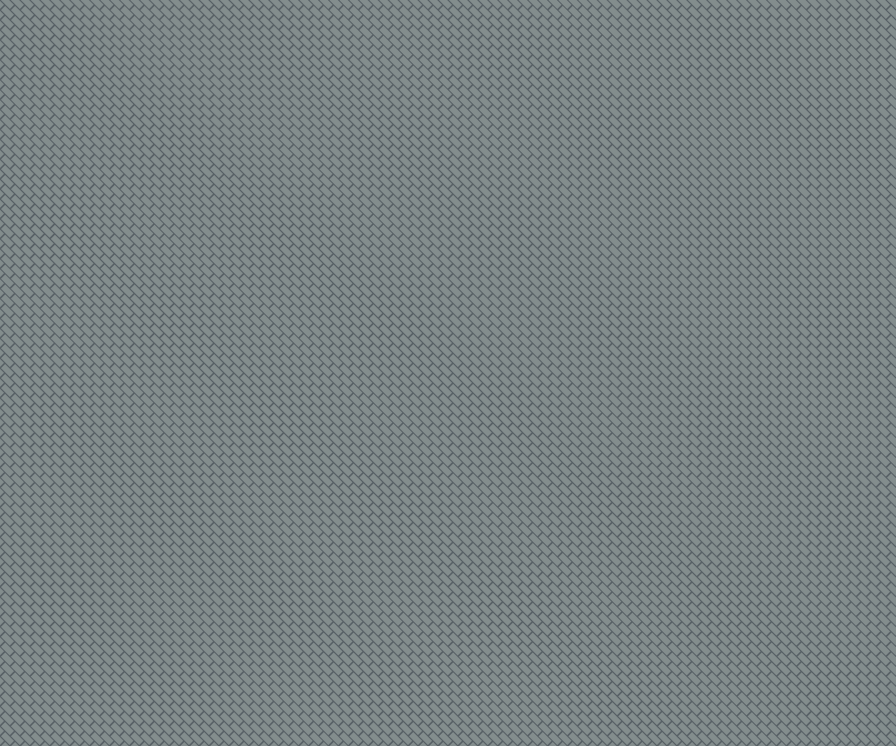
Reproduce this pattern procedurally as a Shadertoy shader.

```glsl
// Fine diagonal brickwork: small grey bricks in courses falling to the right.
// Two-to-one bricks at 45 degrees close up on a square grid, so the sum and
// the difference of the grid coordinates give the course and the place in it.

#define REPEATS vec2(90.0, 75.0)
#define BRICK_LENGTH 2.0
#define LONG_JOINT 0.16
#define CROSS_JOINT 0.23
#define BRICK_COLOR vec3(0.513, 0.551, 0.553)
#define JOINT_COLOR vec3(0.343, 0.377, 0.398)

// Signed distance to the nearest multiple of period.
float nearestLine(float x, float period) {
    return (fract(x / period + 0.5) - 0.5) * period;
}

// Share of a pixel-wide box that is covered by a line.
float lineCoverage(float dist, float width, float pixel) {
    float right = min(dist + 0.5 * pixel, 0.5 * width);
    float left = max(dist - 0.5 * pixel, -0.5 * width);
    return clamp((right - left) / pixel, 0.0, 1.0);
}

void mainImage(out vec4 fragColor, in vec2 fragCoord) {
    vec2 tile = fragCoord / iResolution.xy * REPEATS;
    float pixel = length(REPEATS / iResolution.xy);

    // Diagonal axes, one course per unit of across
    float along = tile.x - tile.y;
    float across = tile.x + tile.y;
    float course = floor(across);

    // Long joints between courses, cross joints staggered by half a brick
    float longJoint = lineCoverage(nearestLine(across, 1.0), LONG_JOINT, pixel);
    float stagger = 0.5 * BRICK_LENGTH * mod(course, 2.0);
    float crossJoint = lineCoverage(nearestLine(along + stagger, BRICK_LENGTH),
                                    CROSS_JOINT, pixel);

    float joint = 1.0 - (1.0 - longJoint) * (1.0 - crossJoint);
    fragColor = vec4(mix(BRICK_COLOR, JOINT_COLOR, joint), 1.0);
}
```
